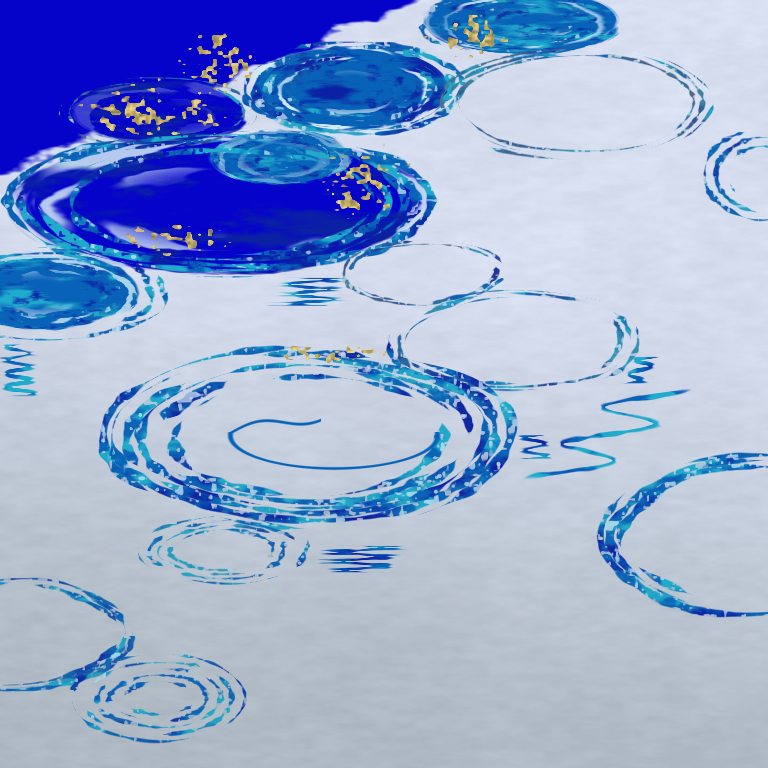
Give the GLSL for this texture, as a three.js fragment shader.

```glsl
varying vec2 vUv;

const vec3 SILVER_LIGHT = vec3(0.84, 0.87, 0.94);
const vec3 SILVER_DARK = vec3(0.69, 0.73, 0.77);
const vec3 ULTRAMARINE = vec3(0.02, 0.01, 0.79);
const vec3 NAVY = vec3(0.04, 0.13, 0.64);
const vec3 AZURE = vec3(0.03, 0.39, 0.72);
const vec3 TEAL = vec3(0.12, 0.67, 0.8);
const vec3 TARNISH = vec3(0.34, 0.4, 0.5);
const vec3 GOLD = vec3(0.84, 0.75, 0.46);
const vec3 FOAM = vec3(0.83, 0.92, 0.97);
const float SOFT = 0.0012;

vec2 p;
vec3 col;

float hash(vec2 v) {
  return fract(sin(dot(v, vec2(127.1, 311.7))) * 43758.5);
}

float noise(vec2 v) {
  vec2 i = floor(v), f = fract(v), e = vec2(1, 0);
  f *= f * (3.0 - 2.0 * f);
  return mix(mix(hash(i), hash(i + e), f.x), mix(hash(i + e.yx), hash(i + 1.0), f.x), f.y);
}

float fbm(vec2 v) {
  float sum = 0.0, amp = 0.5;
  for (int i = 0; i < 4; i++) {
    sum += amp * noise(v);
    v = v * 2.1 + 17.0;
    amp *= 0.5;
  }
  return sum;
}

vec3 ink(float seed) {
  float n = fbm(p * vec2(22, 40) + seed);
  vec3 c = mix(NAVY, AZURE, smoothstep(0.2, 0.42, n));
  return mix(c, TEAL, smoothstep(0.46, 0.62, n));
}

// Broken concentric brush strokes; shape holds centre and radii
void ripple(vec4 shape, int rings, float inner, float weight, float tarnish) {
  float seed = dot(shape.xy, vec2(90, 50));
  vec2 q = (p - shape.xy) / shape.zw;
  q += 0.09 * vec2(noise(q * 1.7 + seed), noise(q * 1.7 - seed)) - 0.045;
  float rho = length(q) + 0.001;
  if (rho > 1.3) return;
  vec2 dir = q / rho;
  for (int i = 0; i < 6; i++) {
    if (i >= rings) break;
    float s = seed + float(i) * 7.3;
    float radius = mix(1.0, inner, float(i) / float(rings - 1));
    float press = smoothstep(0.25, 0.6, noise(dir * 2.2 + s));
    float w = weight * press * (0.55 + 0.6 * abs(dir.x)) * (0.5 + noise(dir * 9.0 + s));
    float wobble = 0.04 * noise(dir * 1.5 + s) - 0.02;
    float d = abs(rho - radius + wobble) / length(dir / shape.zw);
    float m = smoothstep(SOFT, -SOFT, d - w + SOFT);
    m *= 0.2 + 0.8 * smoothstep(0.16, 0.36, noise(p * 210.0 + s));
    vec3 paint = mix(ink(s), TARNISH, tarnish * noise(p * 35.0 + s));
    paint = mix(paint, FOAM, 0.7 * smoothstep(0.74, 0.86, noise(p * 130.0 + s)));
    col = mix(col, paint, m);
  }
}

// Filled water with light streaks along the ellipse
void pool(vec4 shape, vec3 base, vec3 tint, float streaks) {
  float seed = dot(shape.xy, vec2(70, 30));
  vec2 q = (p - shape.xy) / shape.zw;
  float rho = length(q) + 0.001;
  vec2 dir = q / rho;
  float swirl = noise(vec2(rho * 9.0 + dir.y + 2.0 * fbm(q * 2.5 + seed), dir.x * 1.7 + seed));
  vec3 water = mix(base, tint, smoothstep(0.42, 0.7, fbm(q * vec2(2, 4) + seed)));
  water = mix(water, NAVY, smoothstep(0.5, 0.85, fbm(q * 7.0 + seed)));
  water = mix(water, FOAM, streaks * smoothstep(0.6, 0.76, swirl) * smoothstep(0.25, 0.8, rho));
  float edge = rho + 0.3 * fbm(vec2(rho * 8.0, dir.x * 3.0 + dir.y) + seed) - 0.15;
  col = mix(col, water, smoothstep(1.0, 0.93, edge));
}

// Gold flakes within a soft ellipse
void leaf(vec4 shape) {
  float area = smoothstep(1.0, 0.2, length((p - shape.xy) / shape.zw));
  float flake = 0.55 * noise(p * vec2(150, 190)) + 0.45 * fbm(p * vec2(35, 60));
  float cut = 0.88 - 0.36 * area;
  vec3 metal = GOLD * (0.65 + 0.5 * noise(p * 240.0));
  col = mix(col, metal, smoothstep(cut, cut + 0.05, flake) * step(0.01, area));
}

// Zigzag reflection; drift leans the stroke
void squiggle(vec4 shape, float drift, float turns) {
  float t = (p.y - shape.y) / shape.w, k = turns * 3.14;
  float x = shape.x - drift * t + shape.z * sin(t * k);
  float slope = (shape.z * cos(t * k) * k - drift) / shape.w;
  float d = abs(p.x - x + 0.012 * noise(p * 45.0) - 0.006) / sqrt(1.0 + slope * slope);
  float w = 0.0035 * noise(p * 60.0) + 0.0008;
  col = mix(col, ink(3.0), smoothstep(SOFT, -SOFT, d - w) * smoothstep(1.0, 0.9, abs(t)));
}

void main() {
  p = vUv;
  // Brushed silver and blue corner
  col = mix(SILVER_DARK, SILVER_LIGHT, smoothstep(0.0, 0.75, p.y + 0.12 * p.x - 0.06));
  col += 0.06 * fbm(p * vec2(40, 110)) + 0.04 * fbm(p * 6.0) - 0.047;
  float shore = p.y - 0.8 - 0.4 * p.x + 0.05 * fbm(p * vec2(14, 32));
  col = mix(col, ULTRAMARINE, smoothstep(-0.003, 0.005, shore));

  // Filled pools
  pool(vec4(0.285, 0.735, 0.265, 0.092), ULTRAMARINE, NAVY, 0.85);
  pool(vec4(0.365, 0.795, 0.09, 0.036), AZURE, TEAL, 0.45);
  pool(vec4(0.205, 0.853, 0.12, 0.042), ULTRAMARINE, NAVY, 0.25);
  pool(vec4(0.455, 0.885, 0.13, 0.055), AZURE, NAVY, 1.0);
  pool(vec4(0.68, 0.972, 0.125, 0.043), AZURE, TEAL, 0.9);
  pool(vec4(0.055, 0.62, 0.125, 0.05), AZURE, TEAL, 0.8);

  // Ripples, upper then open
  ripple(vec4(0.29, 0.735, 0.275, 0.096), 5, 0.72, 0.006, 0.0);
  ripple(vec4(0.365, 0.795, 0.08, 0.034), 5, 0.2, 0.002, 0.0);
  ripple(vec4(0.205, 0.853, 0.128, 0.046), 2, 0.88, 0.003, 0.9);
  ripple(vec4(0.46, 0.885, 0.14, 0.06), 5, 0.6, 0.005, 0.1);
  ripple(vec4(0.68, 0.97, 0.13, 0.045), 5, 0.3, 0.004, 0.2);
  ripple(vec4(0.065, 0.618, 0.155, 0.06), 5, 0.5, 0.004, 0.1);
  ripple(vec4(0.75, 0.866, 0.175, 0.073), 3, 0.87, 0.003, 1.0);
  ripple(vec4(1.0, 0.772, 0.083, 0.058), 3, 0.65, 0.004, 0.2);
  ripple(vec4(0.552, 0.645, 0.105, 0.041), 2, 0.91, 0.003, 1.0);
  ripple(vec4(0.668, 0.557, 0.163, 0.065), 3, 0.86, 0.004, 0.5);
  ripple(vec4(0.4, 0.433, 0.26, 0.119), 6, 0.66, 0.007, 0.1);
  ripple(vec4(0.29, 0.284, 0.11, 0.043), 4, 0.6, 0.0035, 0.3);
  ripple(vec4(0.99, 0.303, 0.208, 0.103), 3, 0.86, 0.006, 0.1);
  ripple(vec4(0.02, 0.173, 0.149, 0.071), 3, 0.89, 0.0045, 0.3);
  ripple(vec4(0.205, 0.092, 0.112, 0.056), 5, 0.4, 0.004, 0.2);

  // Curl inside the large ripple
  vec2 q = (p - vec2(0.435, 0.433)) / vec2(0.135, 0.043);
  float bowl = abs(length(q) - 1.0) * (0.043 + 0.035 * abs(q.x)) + step(0.1, q.y);
  float stem = abs(p.y - 0.376 - 0.2 * p.x - 0.008 * sin(p.x * 45.0 - 13.5));
  stem += step(0.06, abs(p.x - 0.358));
  col = mix(col, AZURE, smoothstep(SOFT, -SOFT, min(bowl, stem) - 0.0018));

  // Reflections
  squiggle(vec4(0.405, 0.62, 0.025, 0.019), 0.01, 3.0);
  squiggle(vec4(0.475, 0.272, 0.022, 0.018), 0.0, 3.0);
  squiggle(vec4(0.025, 0.518, 0.014, 0.035), 0.0, 4.0);
  squiggle(vec4(0.795, 0.435, 0.045, 0.06), -0.06, 2.5);
  squiggle(vec4(0.697, 0.418, 0.012, 0.016), 0.0, 2.0);
  squiggle(vec4(0.833, 0.518, 0.01, 0.018), -0.014, 2.0);

  // Gold leaf
  leaf(vec4(0.2, 0.855, 0.16, 0.06));
  leaf(vec4(0.29, 0.92, 0.09, 0.06));
  leaf(vec4(0.23, 0.69, 0.11, 0.035));
  leaf(vec4(0.47, 0.76, 0.09, 0.08));
  leaf(vec4(0.61, 0.95, 0.08, 0.06));
  leaf(vec4(0.44, 0.54, 0.12, 0.02));
  gl_FragColor = vec4(col, 1.0);
}
```
